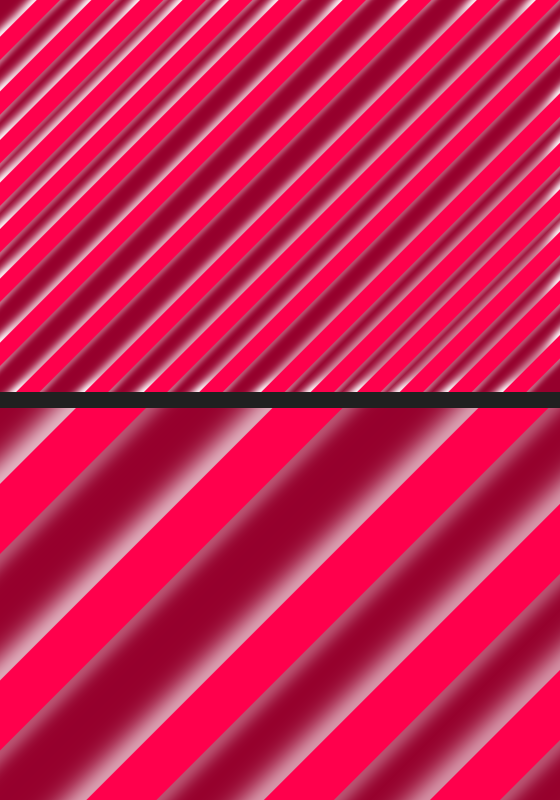
Top: the whole. Bottom: its middle third, enlarged.
Give the GLSL for this background, as a WebGL 1 fragment shader.

```glsl
precision highp float;

uniform vec2 u_resolution;

const vec3 STRIPE_PINK = vec3(1.0, 0.0, 0.30);
const vec3 DEEP_RED = vec3(0.59, 0.0, 0.175);
const vec3 GLOW_WHITE = vec3(1.0, 0.97, 0.98);
const float STRIPE_WIDTH = 0.0417;
const float PI = 3.14159265;

// Start of a stripe along the diagonal, in canvas widths; spacing swells and tightens
float stripeStart(float index) {
    float a = index * PI / 8.0;
    float sway = 0.0352 * sin(a) + 0.0130 * sin(2.0 * a) - 0.0066 * sin(3.0 * a)
               + 0.0013 * sin(6.0 * a) + 0.0021 * sin(7.0 * a);
    float bump = 0.0195 * exp(-0.57 * index * index);
    return 0.8319 + 0.0958 * index + sway + bump;
}

// Soft bell falloff around an edge
float bell(float dist, float radius) {
    float t = dist / radius;
    return exp(-t * t);
}

// Distance to the nearest canvas side
float borderDistance(vec2 p, vec2 size) {
    vec2 d = min(p, size - p);
    return min(d.x, d.y);
}

void main() {
    vec2 p = gl_FragCoord.xy / u_resolution.x;
    vec2 size = vec2(1.0, u_resolution.y / u_resolution.x);
    float diagonal = p.x + size.y - p.y;
    float pixel = 1.0 / u_resolution.x;

    // Glow fades toward the lower right and brightens at the border
    float border = bell(max(borderDistance(p, size), 0.0), 0.024);
    float leadLevel = mix(0.80, 0.50, smoothstep(0.1, 1.5, diagonal));
    leadLevel = mix(leadLevel, 0.95, border);
    float trailLevel = mix(0.33, 0.42, border);

    // Nearest stripe body, with a wide glow before it and a thin one after it
    float stripeDist = 1.0;
    float glow = 0.0;
    for (int i = -8; i <= 8; i++) {
        float start = stripeStart(float(i));
        float end = start + STRIPE_WIDTH;
        stripeDist = min(stripeDist, max(start - diagonal, diagonal - end));
        float lead = leadLevel * bell(diagonal - start, 0.0172);
        float trail = trailLevel * bell(diagonal - end, 0.0110);
        glow = max(glow, max(lead, trail));
    }

    vec3 color = mix(DEEP_RED, GLOW_WHITE, glow);
    float stripe = 1.0 - smoothstep(-pixel, pixel, stripeDist);
    gl_FragColor = vec4(mix(color, STRIPE_PINK, stripe), 1.0);
}
```
